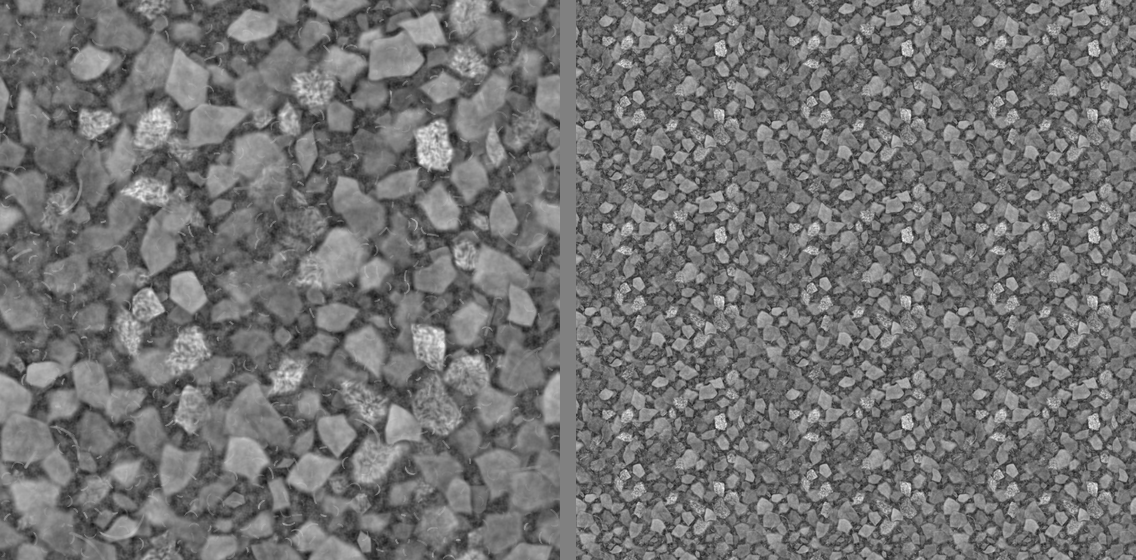
Left, the tile; right, the same tile 3 across and 3 down.
This texture is drawn by a Shadertoy shader. Its source:

```glsl
// Angular gravel pressed into dark fibrous soil, in greys, tiling on all sides.
// Two diagonal lattices of hashed rounded polygons are painted over gradient
// noise soil, then short curved fibres are scattered in the gaps.

const float TAU = 6.28318;

vec3 hash3(vec2 cell, float seed) {
    vec3 q = fract((vec3(cell, seed) + 17.3) * vec3(.1031, .1030, .0973));
    q += dot(q, q.yxz + 33.33);
    return fract((q.xxy + q.yxx) * q.zyx);
}

mat2 rotation(float a) {
    return mat2(cos(a), sin(a), -sin(a), cos(a));
}

// Gradient noise with n whole cells across the canvas
float noise(vec2 uv, float n) {
    vec2 p = uv * n, i = floor(p), f = fract(p);
    vec2 u = f * f * f * (f * (f * 6. - 15.) + 10.);
    vec4 g;
    for (int k = 0; k < 4; k++) {
        vec2 corner = vec2(k % 2, k / 2);
        vec2 slope = hash3(mod(i + corner, n), n).xy * 2. - 1.;
        g[k] = dot(slope, f - corner);
    }
    return mix(mix(g.x, g.y, u.x), mix(g.z, g.w, u.x), u.y) * 1.4;
}

float fbm(vec2 uv, float n) {
    return noise(uv, n) + .6 * noise(uv, n * 2.) + .4 * noise(uv, n * 4.);
}

// Paints one layer of stones; ground holds tone and stone cover
void paintStones(vec2 uv, float n, float seed, vec2 radii, float opacity, inout vec2 ground) {
    vec2 q = n * vec2(uv.x + uv.y, uv.x - uv.y);
    float mottle = fbm(uv, 22.);
    float speckle = noise(uv, 100.) + .7 * noise(uv, 170.);

    for (int k = 0; k < 9; k++) {
        vec2 c = floor(q) + vec2(k % 3 - 1, k / 3 - 1);
        vec2 id = mod(vec2(c.x + c.y, c.x - c.y), 2. * n);
        vec3 place = hash3(id, seed), form = hash3(id, seed + 1.), look = hash3(id, seed + 2.);

        vec2 r = q - c - .5 - .42 * (place.xy - .5);
        r = rotation((place.z - .5) * 1.3) * r;
        vec2 size = mix(radii.x, radii.y, form.x) * vec2(1.12, mix(.6, 1., form.y));
        if (form.z > .5) size = size.yx;

        // Rounded irregular polygon as a smooth maximum of half planes
        float sum = 0.;
        for (float s = 0.; s < 5.; s++) {
            vec3 side = hash3(id, seed + 5. + s);
            float a = (s + .75 * (side.x - .5)) * TAU / 5. + look.x * TAU;
            sum += exp(16. * (dot(r / size, vec2(cos(a), sin(a))) - mix(.78, 1.08, side.y)));
        }
        float d = log(sum) / 16. * min(size.x, size.y);

        // Contact shadow, then the face with its paler rim
        ground.x *= 1. - .3 * opacity * exp(-11. * max(d, 0.));
        float face = mix(.47, .66, look.y) + .12 * mottle + .035 * speckle;
        face += .05 * smoothstep(-.22, -.06, d) + .05 * dot(r, vec2(.8, -.5));
        float granite = smoothstep(.84, .9, look.z);
        face += granite * (.09 + .24 * speckle + .1 * mottle);

        float soft = mix(.04, .11, place.z);
        float mask = smoothstep(soft, -soft, d) * opacity * mix(.8, 1., form.y);
        ground = mix(ground, vec2(face, 1.), mask);
    }
}

// Short bent strands, one at most per cell
float fibres(vec2 uv, float n, float share, float width) {
    vec2 p = uv * n;
    float light = 0.;
    for (int k = 0; k < 9; k++) {
        vec2 c = floor(p) + vec2(k % 3 - 1, k / 3 - 1);
        vec3 place = hash3(mod(c, n), n + 3.), form = hash3(mod(c, n), n + 4.);
        vec2 r = rotation(place.z * TAU) * (p - c - .2 - .6 * place.xy);
        r.y += (form.x - .5) * 3. * r.x * r.x;
        float d = length(vec2(max(abs(r.x) - mix(.1, .42, form.y), 0.), r.y));
        float strand = smoothstep(width, width * .2, d) * step(form.z, share);
        light = max(light, strand * mix(.45, 1., fract(form.z * 37.)));
    }
    return light;
}

void mainImage(out vec4 fragColor, in vec2 fragCoord) {
    vec2 uv = fragCoord / iResolution.xy;

    // Soil with fine crumbs
    float crumbs = fbm(uv, 56.);
    vec2 ground = vec2(.36 + .07 * fbm(uv, 7.) + .17 * crumbs, 0.);

    // Stones: pebbles below, larger ones on top, partly veiled by dust
    vec2 warped = uv + .007 * vec2(noise(uv, 26.), noise(uv + .5, 26.));
    float veil = smoothstep(.05, .5, noise(uv, 5.));
    paintStones(warped, 14., 40., vec2(.2, .42), .8 - .3 * veil, ground);
    paintStones(warped, 9., 70., vec2(.3, .56), .97 - .45 * veil, ground);

    // Fibres, mostly in the gaps
    float strands = max(.8 * fibres(uv, 42., .5, .12), fibres(uv, 10., .25, .045));
    float gap = 1. - .85 * ground.y;
    float tone = ground.x + strands * gap * .3 + .03 * crumbs;

    fragColor = vec4(vec3(clamp(tone, .1, .92)), 1.);
}
```
